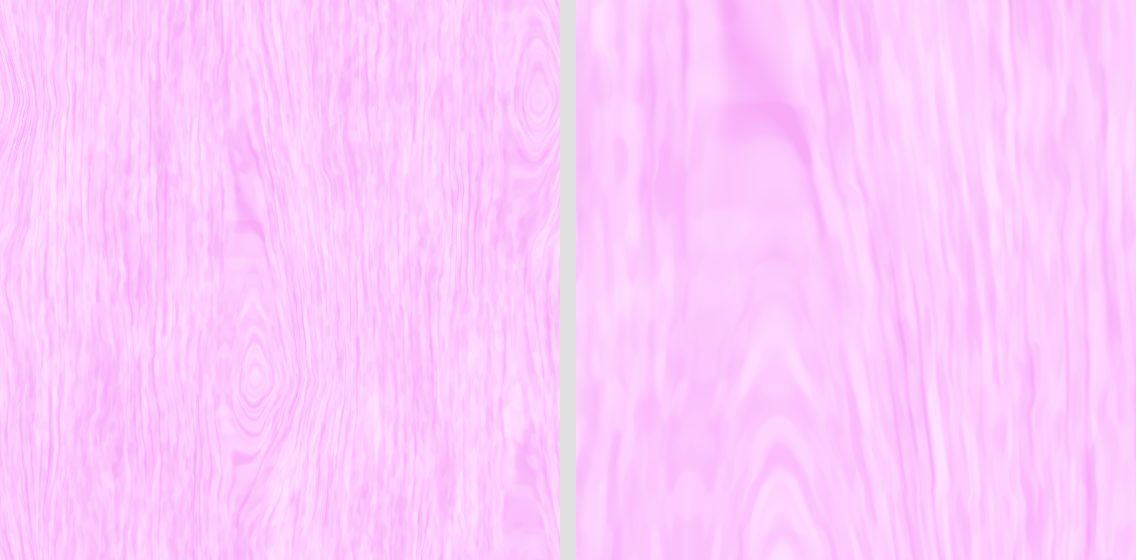
Left: the whole. Right: its middle third, enlarged.
Write a WebGL 1 fragment shader that draws this texture.

```glsl
precision highp float;
// Pale pink wood: fine vertical grain that fans out around two soft knots.
uniform vec2 u_resolution;

const vec3 DEEP_PINK = vec3(0.975, 0.690, 0.975);
const vec3 MID_PINK  = vec3(0.990, 0.792, 0.990);
const vec3 PALE_PINK = vec3(1.000, 0.880, 1.000);

const vec2 KNOT_A = vec2(0.395, 0.32);    // left edge and height of a knot
const vec2 KNOT_STEP = vec2(0.5, 0.5);    // offset to the second knot
const float KNOT_PUSH = 0.14;             // how far grain bulges to the right
const float KNOT_RISE = 0.075;            // width of the steep left side
const float KNOT_FADE = 0.25;             // where the bulge ends on the right

const vec2 BAND_SCALE  = vec2(11.0, 2.2);
const vec2 PATCH_SCALE = vec2(16.0, 8.0);
const vec2 FIBRE_SCALE = vec2(115.0, 9.0);
const vec2 PORE_SCALE  = vec2(170.0, 48.0);
const float LINE_COUNT = 58.0;

const float BAND_DEPTH  = 0.55;
const float PATCH_DEPTH = 0.40;
const float FIBRE_DEPTH = 1.05;
const float PORE_DEPTH  = 0.85;
const float LINE_DEPTH  = 0.75;
const float TAU = 6.28318;

vec3 hash3(vec2 cell) {
  vec3 q = vec3(dot(cell, vec2(127.1, 311.7)),
                dot(cell, vec2(269.5, 183.3)),
                dot(cell, vec2(419.2, 371.9)));
  return fract(sin(q) * 43758.545);
}

// Smooth cellular noise: random cell tones blended by distance, -0.5 to 0.5.
float cellTone(vec2 p) {
  vec2 base = floor(p);
  vec2 local = p - base;
  float total = 0.0;
  float weights = 0.0;
  for (int j = -1; j <= 1; j++) {
    for (int i = -1; i <= 1; i++) {
      vec2 offset = vec2(float(i), float(j));
      vec3 seed = hash3(base + offset);
      vec2 d = offset + seed.xy - local;
      float w = exp(-7.0 * dot(d, d));
      total += w * (seed.z - 0.5);
      weights += w;
    }
  }
  return total / max(weights, 1e-5);
}

// Strength of the sideways bulge around one knot, repeating over the canvas.
float knotBulge(vec2 p, vec2 knot) {
  float dx = fract(p.x - knot.x);
  float dy = fract(p.y - knot.y + 0.3) - 0.3;
  float across = smoothstep(0.0, KNOT_RISE, dx)
               * (1.0 - smoothstep(KNOT_RISE, KNOT_FADE, dx));
  float reach = dy > 0.0 ? 0.25 : 0.12;
  float rounded = sqrt(dy * dy + 0.0004) - 0.02;
  float ends = smoothstep(-0.3, -0.2, dy) * (1.0 - smoothstep(0.5, 0.7, dy));
  return across * exp(-rounded / reach) * ends;
}

void main() {
  vec2 p = gl_FragCoord.xy / u_resolution;

  // Grain coordinate: wavy vertical fibres bent around the knots.
  vec2 wavy = p;
  wavy.x += 0.014 * cellTone(p * vec2(14.0, 7.0) + 31.0)
          + 0.004 * cellTone(p * vec2(45.0, 32.0) + 57.0)
          + 0.003 * sin(TAU * (p.y * 1.3 + p.x * 2.0));
  float bulge = knotBulge(wavy, KNOT_A) + knotBulge(wavy, KNOT_A + KNOT_STEP);
  vec2 grain = vec2(wavy.x - KNOT_PUSH * bulge, p.y);

  // Broad tone, fibres and short pores.
  float tone = BAND_DEPTH * cellTone(grain * BAND_SCALE + 7.0)
             + PATCH_DEPTH * cellTone(p * PATCH_SCALE + 19.0)
             + FIBRE_DEPTH * cellTone(grain * FIBRE_SCALE)
             + PORE_DEPTH * cellTone(grain * PORE_SCALE + 83.0);

  // Thin dark growth lines of uneven spacing that break up along the grain.
  float drift = 2.2 * cellTone(grain * vec2(13.0, 1.5) + 43.0);
  float ring = 0.5 + 0.5 * sin(TAU * (grain.x * LINE_COUNT + drift));
  float broken = smoothstep(-0.2, 0.35, cellTone(grain * vec2(38.0, 7.0) + 67.0));
  tone -= LINE_DEPTH * (pow(ring, 5.0) - 0.25) * broken;
  tone += 0.12 * bulge;

  vec3 color = mix(MID_PINK, DEEP_PINK, clamp(-tone, 0.0, 1.15));
  color = mix(color, PALE_PINK, clamp(tone, 0.0, 1.0));
  gl_FragColor = vec4(color, 1.0);
}
```
